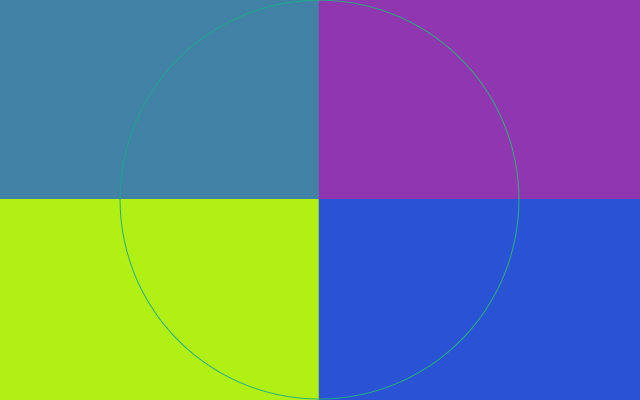
A Shadertoy shader for this background:

```glsl
// Four flat colour quadrants meeting near the centre, crossed by a thin ring
// that spans the full height. Quadrants blend by two smoothed steps; the ring
// is a circle distance function whose tint drifts from left to right.

// Quadrant colours
const vec3 STEEL  = vec3(0.26, 0.51, 0.65);
const vec3 PURPLE = vec3(0.56, 0.21, 0.69);
const vec3 LIME   = vec3(0.69, 0.94, 0.08);
const vec3 BLUE   = vec3(0.16, 0.32, 0.83);

// Ring colours
const vec3 RING_LEFT  = vec3(0.11, 0.65, 0.56);
const vec3 RING_RIGHT = vec3(0.15, 0.72, 0.46);

// Layout: split and centre are canvas fractions, ring sizes are in heights
const vec2  SPLIT       = vec2(0.49805, 0.5025);
const vec2  RING_CENTRE = vec2(0.4992, 0.5010);
const float RING_RADIUS = 0.4985;
const float RING_WIDTH  = 0.0024;
const float RING_ALPHA  = 0.95;

// Share of a pixel covered, from signed distance (positive is inside)
float coverage(float inside, float pixel) {
    return clamp(0.5 + inside / pixel, 0.0, 1.0);
}

vec3 quadrants(vec2 p, vec2 split, float pixel) {
    float right = coverage(p.x - split.x, pixel);
    float upper = coverage(p.y - split.y, pixel);
    return mix(mix(LIME, BLUE, right), mix(STEEL, PURPLE, right), upper);
}

// Thin strokes keep their true coverage even when narrower than a pixel
float ringMask(vec2 offset, float pixel) {
    float d = length(offset) - RING_RADIUS;
    float halfWidth = 0.5 * RING_WIDTH;
    return coverage(d + halfWidth, pixel) - coverage(d - halfWidth, pixel);
}

void mainImage(out vec4 fragColor, in vec2 fragCoord) {
    float pixel = 1.0 / iResolution.y;
    vec2 canvas = vec2(iResolution.x * pixel, 1.0);
    vec2 p = fragCoord * pixel;

    // Background
    vec3 color = quadrants(p, SPLIT * canvas, pixel);

    // Ring
    vec2 offset = p - RING_CENTRE * canvas;
    float across = smoothstep(-RING_RADIUS, RING_RADIUS, offset.x);
    vec3 ringColor = mix(RING_LEFT, RING_RIGHT, across);
    color = mix(color, ringColor, RING_ALPHA * ringMask(offset, pixel));

    fragColor = vec4(color, 1.0);
}
```
